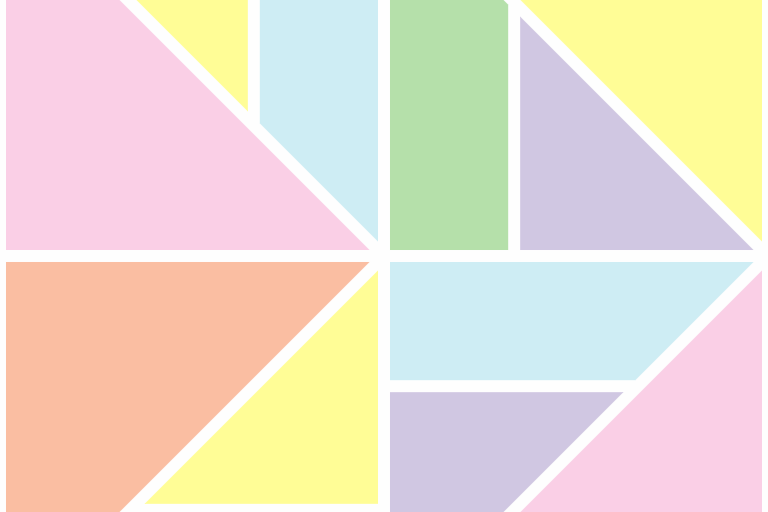
Write a WebGL 2 fragment shader that draws this background.

```glsl
#version 300 es
precision highp float;
// Pastel geometric blocks: square tiles, mirrored about the middle row,
// each cut by a diagonal and one straight split. Pale seams are drawn
// from the distance to the nearest cut, over flat colours per region.

#define SEAM_HALF 0.0156   // half width of the seams, in tile sides
#define SPLIT_NEAR 0.339   // split position on the inner side
#define SPLIT_FAR 0.661    // split position on the outer side
#define WHITE vec3(0.996, 0.996, 0.996)
#define PINK vec3(0.980, 0.810, 0.902)
#define YELLOW vec3(1.000, 0.992, 0.588)
#define ORANGE vec3(0.980, 0.745, 0.635)
#define BLUE vec3(0.808, 0.929, 0.957)
#define LILAC vec3(0.816, 0.780, 0.886)
#define GREEN vec3(0.710, 0.878, 0.667)

uniform vec2 u_resolution;
out vec4 fragColor;

// Flat colour of a region, from its tile and its side of each cut
vec3 regionColor(bool top, bool left, bool inner, bool beyondSplit) {
    if (top && left) return inner ? PINK : (beyondSplit ? BLUE : YELLOW);
    if (top) return inner ? (beyondSplit ? LILAC : GREEN) : YELLOW;
    if (left) return inner ? ORANGE : YELLOW;
    return inner ? (beyondSplit ? LILAC : BLUE) : PINK;
}

void main() {
    // Two tiles span the width; y is measured from the middle row
    float tileSize = 0.5 * u_resolution.x;
    vec2 p = (gl_FragCoord.xy - vec2(0.0, 0.5 * u_resolution.y)) / tileSize;
    bool top = p.y > 0.0;
    bool left = p.x < 1.0;
    vec2 q = vec2(fract(p.x), abs(p.y));

    // Diagonal cut, then a split on one side of it only
    float diagonal = (q.x + q.y - 1.0) * inversesqrt(2.0);
    bool inner = diagonal < 0.0;
    float split = (top ? q.x : q.y) - (left ? SPLIT_FAR : SPLIT_NEAR);

    // Distance to the nearest seam centre
    float border = min(min(q.x, 1.0 - q.x), q.y);
    float seam = min(border, abs(diagonal));
    if (inner != left) seam = min(seam, abs(split));

    // Antialiased seams over the flat regions
    float fill = clamp((seam - SEAM_HALF) * tileSize + 0.5, 0.0, 1.0);
    vec3 color = regionColor(top, left, inner, split > 0.0);
    fragColor = vec4(mix(WHITE, color, fill), 1.0);
}
```
